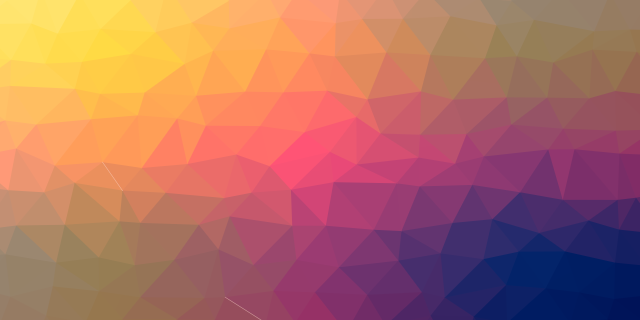
This background is drawn by a Shadertoy shader. Its source:

```glsl
// Low-poly mesh of flat triangles blending yellow, pink and navy across two axes.

const vec2 CELL = vec2(0.135, 0.104);      // mesh spacing, in canvas heights
const vec3 GAMMA = vec3(1.3, 1.0, 1.0);    // keeps red rich in the blends

vec2 hash2(vec2 p) {
    vec3 h = fract(p.xyx * vec3(0.1031, 0.1030, 0.0973));
    h += dot(h, h.yzx + 33.33);
    return fract((h.xx + h.yz) * h.zy);
}

float cross2(vec2 a, vec2 b) { return a.x * b.y - a.y * b.x; }

// Colour ramp shared by both axes
vec3 ramp(float t) {
    vec3 c = mix(vec3(1.0, 0.90, 0.46), vec3(1.0, 0.85, 0.25), smoothstep(0.0, 0.18, t));
    c = mix(c, vec3(1.0, 0.30, 0.47), clamp((t - 0.18) / 0.32, 0.0, 1.0));
    c = mix(c, vec3(0.0, 0.145, 0.42), clamp((t - 0.5) / 0.32, 0.0, 1.0));
    return mix(c, vec3(0.0, 0.07, 0.34), clamp((t - 0.82) / 0.18, 0.0, 1.0));
}

// Average of the horizontal and vertical ramps
vec3 gradientAt(vec2 p) {
    vec3 across = pow(ramp(p.x * iResolution.y / iResolution.x), GAMMA);
    vec3 down = pow(ramp(p.y), GAMMA);
    return pow(0.5 * (across + down), 1.0 / GAMMA);
}

// Jittered lattice with every other row shifted by half a cell
vec2 vertexAt(vec2 id) {
    vec2 jitter = (hash2(id + 17.0) - 0.5) * 0.6;
    return (id + vec2(0.5 * mod(id.y, 2.0), -0.25) + jitter) * CELL;
}

// Signed distance to the line a-b, negative on the side of c
float edgeDistance(vec2 p, vec2 a, vec2 b, vec2 c) {
    vec2 e = b - a;
    return -sign(cross2(e, c - a)) * cross2(e, p - a) / length(e);
}

float segmentDistance(vec2 p, vec2 a, vec2 b) {
    vec2 e = b - a;
    return length(p - a - e * clamp(dot(p - a, e) / dot(e, e), 0.0, 1.0));
}

// Adds one flat triangle, weighted by its coverage of the pixel
void addTriangle(inout vec4 sum, vec2 p, vec2 a, vec2 b, vec2 c, vec2 shift, float pixel) {
    float d = max(edgeDistance(p, a, b, c),
              max(edgeDistance(p, b, c, a), edgeDistance(p, c, a, b)));
    float coverage = clamp(0.5 - d / pixel, 0.0, 1.0);
    vec2 middle = (a + b + c) / 3.0;
    sum += vec4(gradientAt(middle + shift), 1.0) * coverage;
}

void mainImage(out vec4 fragColor, in vec2 fragCoord) {
    float pixel = 1.0 / iResolution.y;
    vec2 p = vec2(fragCoord.x, iResolution.y - fragCoord.y) * pixel;
    vec2 base = floor(p / CELL + vec2(0.0, 0.25));

    vec4 sum = vec4(gradientAt(p), 1.0) * 0.001;
    float seam = 0.0;

    // Split each nearby quad along its shorter diagonal
    for (int j = -1; j <= 1; j++) {
        for (int i = -1; i <= 1; i++) {
            vec2 id = base + vec2(i, j);
            vec2 a = vertexAt(id);
            vec2 b = vertexAt(id + vec2(1, 0));
            vec2 c = vertexAt(id + vec2(0, 1));
            vec2 d = vertexAt(id + vec2(1, 1));
            if (distance(a, d) > distance(b, c)) {
                vec2 swap = a; a = b; b = swap;
                swap = c; c = d; d = swap;
            }
            // Slight opposite colour shifts set the two halves apart
            vec2 shift = (hash2(id + 43.0) - 0.5) * vec2(0.08, 0.04);
            addTriangle(sum, p, a, d, b, shift, pixel);
            addTriangle(sum, p, a, d, c, -shift, pixel);

            // A few diagonals show a pale hairline seam
            float hairline = 1.0 - smoothstep(0.0, 0.0012 + pixel * 0.5, segmentDistance(p, a, d));
            seam = max(seam, hairline * step(0.965, hash2(id + 71.0).x));
        }
    }

    vec3 color = sum.rgb / sum.a;
    fragColor = vec4(mix(color, vec3(1.0, 0.85, 0.8), 0.35 * seam), 1.0);
}
```
